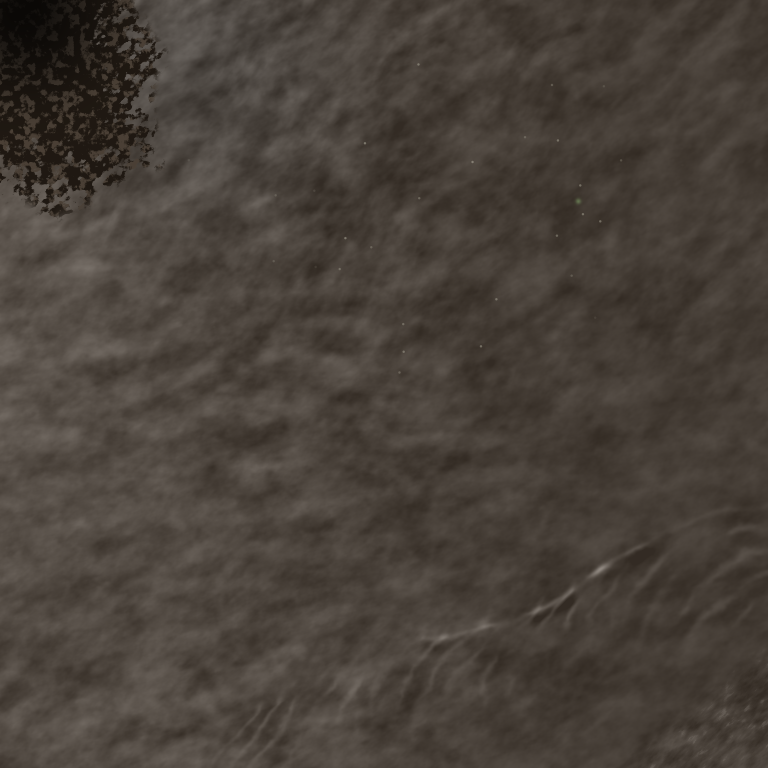
This texture is drawn by a WebGL 2 fragment shader. Its source:

```glsl
#version 300 es
precision highp float;
// Murky brown water seen from above: stretched noise ripples under a soft
// left-to-right gradient, a curved wake with feathered crests at lower right,
// and a ragged dark clump of foliage over the top left corner.

#define RIPPLE_GAIN 0.25
#define BAND_GAIN 0.013
#define BAND_SPACING 0.056
#define CREST_GAIN 0.125
#define FEATHER_SPACING 0.036
#define ARC_SPACING 0.031
#define ARC_CENTER vec2(1.05, 0.10)
#define SPECK_CELLS 30.0
#define SPECK_CHANCE 0.13
#define LEAF_SCALE 100.0
#define WATER_TINT vec3(0.031, 0.0, -0.029)
#define LEAF_DARK vec3(0.075, 0.060, 0.045)

uniform vec2 u_resolution;
out vec4 fragColor;

const float TAU = 6.2831853;

// Integer hash, 0..1
float hash(vec2 cell) {
    uvec2 q = uvec2(ivec2(cell)) * uvec2(1597u, 3812u) + uvec2(7919u, 104u);
    uint n = (q.x ^ (q.y * 2654435u)) * 747796u + 28913u;
    n = ((n >> 15u) ^ n) * 2246823u;
    n = ((n >> 13u) ^ n) * 3266489u;
    return float((n ^ (n >> 16u)) & 65535u) / 65535.0;
}

float noise(vec2 p) {
    vec2 i = floor(p), f = p - i;
    f = f * f * (3.0 - 2.0 * f);
    return mix(mix(hash(i), hash(i + vec2(1, 0)), f.x),
               mix(hash(i + vec2(0, 1)), hash(i + vec2(1, 1)), f.x), f.y);
}

float fbm(vec2 p) {
    float sum = 0.0, gain = 0.5;
    for (int i = 0; i < 4; i++) {
        sum += gain * noise(p);
        p = mat2(1.6, 1.1, -1.1, 1.6) * p + 17.3;
        gain *= 0.5;
    }
    return sum / 0.9375;
}

vec2 rotate(vec2 p, float a) {
    return mat2(cos(a), -sin(a), sin(a), cos(a)) * p;
}

float bell(float x, float width) {
    return exp(-x * x / (width * width));
}

// Sharp bright ridge with a shallow dark trough, about -0.4..1
float ridge(float phase) {
    float s = 0.5 + 0.5 * sin(TAU * phase);
    return 1.4 * s * s * s - 0.4;
}

float wakeHeight(float x) {
    return 0.1 + 0.41 * (x - 0.4) + 0.018 * sin(15.0 * (x - 0.78));
}

// Short swells, oblique chop and fine grain
float ripples(vec2 p) {
    vec2 bent = p + 0.02 * (vec2(noise(p * 11.0), noise(p * 11.0 + 31.0)) - 0.5);
    float swell = fbm(rotate(bent, 0.42) * vec2(17.0, 36.0));
    float level = fbm(rotate(bent, 0.12) * vec2(16.0, 38.0) + 80.0);
    swell = mix(swell, level, smoothstep(0.15, 0.45, p.y));
    float chop = fbm(rotate(bent, 0.8) * vec2(24.0, 46.0) + 50.0);
    float grain = fbm(rotate(p, 0.5) * vec2(65.0, 95.0));
    float upper = smoothstep(0.5, 0.9, p.y + 0.25 * p.x);
    return mix(swell, chop, 0.28 + 0.5 * upper) - 0.5 + 0.36 * (grain - 0.5);
}

// Regular wave bands over the left and middle
float bands(vec2 p) {
    float phase = (p.y - 0.15 * p.x + 0.05 * (noise(p * 6.0 + 3.0) - 0.5)) / BAND_SPACING;
    float area = smoothstep(0.1, 0.3, p.y) * (1.0 - smoothstep(0.6, 0.75, p.y));
    return sin(TAU * phase) * area * (1.0 - 0.7 * smoothstep(0.4, 0.8, p.x));
}

// Main crest, feathers trailing below it, and arcs near the right side
float wake(vec2 p) {
    float wobble = fbm(p * 24.0) - 0.5;
    float d = p.y - wakeHeight(p.x) + 0.018 * wobble;
    float patchy = smoothstep(0.3, 0.75, noise(p * 30.0 + 9.0));
    float along = smoothstep(0.46, 0.62, p.x) * (0.2 + 0.8 * patchy);
    float crest = along * (bell(d, 0.0042) - 0.6 * bell(d + 0.012, 0.009));
    crest += 1.8 * bell(length(p - vec2(0.782, 0.257)), 0.016) * bell(d, 0.006);
    float feather = ridge((p.x - 0.4 * p.y - 0.035 * exp(min(d, 0.0) * 40.0) + 0.045 * wobble) / FEATHER_SPACING);
    feather *= smoothstep(0.24, 0.36, p.x) * (1.0 - smoothstep(0.76, 0.84, p.x));
    feather *= smoothstep(-0.13, -0.02, d) * (1.0 - smoothstep(0.0, 0.02, d));
    float r = length(p - ARC_CENTER) + 0.022 * wobble;
    float arcs = ridge(r / ARC_SPACING) * smoothstep(0.79, 0.86, p.x);
    arcs *= smoothstep(0.13, 0.22, p.y) * (1.0 - smoothstep(-0.012, 0.0, d));
    return crest + (0.55 * feather + 0.45 * arcs) * (0.15 + 0.85 * patchy);
}

// Sparse glints of varied strength over the upper middle
float specks(vec2 p) {
    vec2 g = p * SPECK_CELLS, cell = floor(g);
    vec2 spot = 0.2 + 0.6 * vec2(hash(cell + 40.0), hash(cell + 90.0));
    float d = length(g - cell - spot) / SPECK_CELLS;
    float area = 1.0 - smoothstep(0.18, 0.3, length((p - vec2(0.55, 0.72)) * vec2(0.8, 1.0)));
    float power = 0.2 + 0.8 * hash(cell + 140.0);
    return power * step(1.0 - SPECK_CHANCE, hash(cell)) * area * (1.0 - smoothstep(0.0006, 0.0024, d));
}

vec3 water(vec2 p) {
    float light = mix(0.292, 0.236, smoothstep(-0.05, 0.85, p.x + 0.12 * (p.y - 0.5)));
    light += 0.04 * bell(length(p - vec2(0.0, 0.64)), 0.22);
    light += 0.025 * bell(length((p - vec2(0.28, 0.9)) * vec2(1.0, 0.8)), 0.12);
    light += 0.035 * (fbm(p * vec2(4.0, 9.0) + 5.0) - 0.5);
    float calm = mix(1.15, 0.65, smoothstep(0.3, 0.95, p.x));
    light += calm * (RIPPLE_GAIN * ripples(p) + BAND_GAIN * bands(p));
    light += CREST_GAIN * wake(p);
    // Fine streaks in the lower right corner
    float corner = smoothstep(0.0, 0.07, 0.8 * (p.x - 0.79) - p.y + 0.02);
    float streak = fbm(rotate(p, 0.75) * vec2(60.0, 140.0));
    light += corner * (0.16 * (streak - 0.52) + 0.05 * smoothstep(0.66, 0.82, streak));
    float cool = 0.3 * bell(length(p - vec2(0.25, 0.92)), 0.2);
    vec3 glint = vec3(0.24, 0.25, 0.23) * specks(p);
    glint += vec3(0.15, 0.24, 0.13) * bell(length(p - vec2(0.753, 0.738)), 0.0035);
    return max(light, 0.17) + WATER_TINT * (1.0 - cool) + glint;
}

// Ragged clump, thinning toward its right and lower edges
vec3 foliage(vec2 p, vec3 below) {
    float right = 0.205 - 0.35 * max(p.y - 0.92, 0.0);
    float bottom = 0.735 + 0.4 * abs(p.x - 0.06);
    float d = max(p.x - right, bottom - p.y) + 0.04 * (noise(p * 28.0) - 0.5);
    float leaf = fbm(rotate(p, 0.6) * LEAF_SCALE * vec2(0.9, 1.2));
    float cover = smoothstep(-0.07, 0.07, leaf - 0.45 - 4.0 * (d + 0.02));
    cover *= 1.0 - smoothstep(0.0, 0.02, d);
    float depth = smoothstep(0.0, 0.17, length(p - vec2(0.03, 0.99)));
    vec3 shade = LEAF_DARK * (0.5 + 0.7 * depth) + vec3(0.03, 0.022, 0.015) * depth;
    float gaps = smoothstep(0.48, 0.68, fbm(p * LEAF_SCALE * 1.4 + 70.0));
    shade += gaps * vec3(0.17, 0.155, 0.14) * (0.15 + 0.85 * depth);
    return mix(below, shade, cover);
}

void main() {
    vec2 p = gl_FragCoord.xy / u_resolution;
    fragColor = vec4(foliage(p, water(p)), 1.0);
}
```
